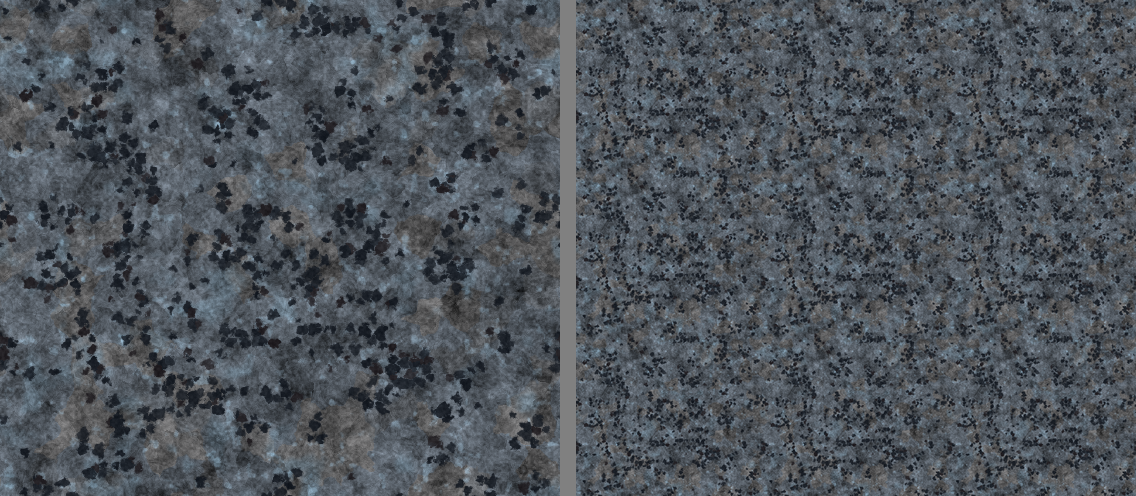
Left: one tile. Right: repeated 3 by 3.
Reproduce this texture procedurally as a WebGL 1 fragment shader.

```glsl
precision highp float;
uniform vec2 u_resolution;

const vec2 BASE = vec2(9.0, 8.0); // near-square lattice that wraps on the canvas
const vec3 STEEL = vec3(0.92, 1.0, 1.09);
const vec3 BROWN = vec3(1.02, 0.99, 0.97);
const vec3 ICE = vec3(0.85, 1.02, 1.14);
const vec3 MICA = vec3(0.085, 0.105, 0.135);
const vec3 RUST = vec3(0.15, 0.115, 0.12);

float hash(vec2 p, float seed) {
  return fract(sin(dot(p, vec2(127.1, 311.7)) + seed * 17.3) * 43758.5453);
}

vec2 hash2(vec2 p, float seed) {
  return vec2(hash(p, seed), hash(p, seed + 0.57));
}

// Value noise that repeats after a whole number of cells
float noise(vec2 p, vec2 period, float seed) {
  vec2 i = floor(p);
  vec2 f = fract(p);
  f = f * f * (3.0 - 2.0 * f);
  vec2 a = mod(i, period);
  vec2 b = mod(i + 1.0, period);
  float low = mix(hash(a, seed), hash(vec2(b.x, a.y), seed), f.x);
  float high = mix(hash(vec2(a.x, b.y), seed), hash(b, seed), f.x);
  return mix(low, high, f.y);
}

float fbm(vec2 uv, vec2 cells, float seed) {
  float sum = 0.0;
  float weight = 0.533;
  for (int i = 0; i < 4; i++) {
    sum += weight * noise(uv * cells, cells, seed + float(i));
    cells *= 2.0;
    weight *= 0.5;
  }
  return sum;
}

vec2 warp(vec2 uv, vec2 cells, float amount, float seed) {
  vec2 shift = vec2(fbm(uv, cells, seed), fbm(uv, cells, seed + 5.0)) - 0.5;
  return uv + shift * amount / cells;
}

// Crystal facets: x = tone, y = tint choice, z = streaks along the cleavage
vec3 facets(vec2 uv, vec2 cells, float seed) {
  vec2 p = uv * cells;
  vec3 sum = vec3(0.0);
  float total = 0.0;
  for (int y = -1; y <= 1; y++) {
    for (int x = -1; x <= 1; x++) {
      vec2 cell = floor(p) + vec2(float(x), float(y));
      vec2 id = mod(cell, cells);
      vec2 local = p - cell - hash2(id, seed);
      float angle = 6.2832 * hash(id, seed + 2.0);
      vec2 along = vec2(cos(angle), sin(angle));
      vec2 q = vec2(dot(local, along), dot(local, vec2(-along.y, along.x)));
      float streak = noise(q * vec2(3.0, 14.0) + 32.0 * id, vec2(1024.0), seed);
      float weight = exp(-40.0 * dot(local, local));
      float slope = 0.35 * q.y;
      sum += weight * vec3(hash(id, seed + 3.0) + slope, hash(id, seed + 4.0), streak);
      total += weight;
    }
  }
  return sum / total;
}

// Dark mineral grains gathered in clusters: x = coverage, y = rust
vec2 specks(vec2 uv, vec2 cells, float seed) {
  vec2 p = warp(uv, cells * 2.0, 2.2, seed) * cells;
  vec2 result = vec2(0.0);
  for (int y = -1; y <= 1; y++) {
    for (int x = -1; x <= 1; x++) {
      vec2 cell = floor(p) + vec2(float(x), float(y));
      vec2 id = mod(cell, cells);
      float cluster = fbm(id / cells, BASE * 2.0, seed + 7.0);
      float chance = 0.02 + 0.9 * smoothstep(0.47, 0.74, cluster);
      float present = step(hash(id, seed + 1.0), chance);
      float radius = mix(0.32, 0.68, hash(id, seed + 2.0));
      float edge = length(p - cell - hash2(id, seed + 3.0)) - radius;
      float depth = mix(0.75, 1.0, hash(id, seed + 5.0));
      float cover = present * depth * (1.0 - smoothstep(-0.16, 0.16, edge));
      float rust = step(0.8, hash(id, seed + 6.0));
      if (cover > result.x) result = vec2(cover, rust);
    }
  }
  return result;
}

void main() {
  vec2 uv = gl_FragCoord.xy / u_resolution;

  // Layers of the stone
  vec3 large = facets(warp(uv, BASE * 3.0, 1.3, 11.0), BASE * 2.0, 1.0);
  vec3 small = facets(warp(uv, BASE * 8.0, 1.5, 23.0), BASE * 5.0, 31.0);
  float cloud = fbm(uv, BASE * 3.0, 41.0);
  float grain = fbm(uv, BASE * 22.0, 53.0);
  float frost = smoothstep(0.56, 0.78, fbm(uv, BASE * 2.0, 61.0));
  float glint = smoothstep(0.63, 0.8, fbm(uv, BASE * 6.0, 67.0));
  vec2 mica = specks(uv, BASE * 7.0, 71.0);

  // Brightness of the feldspar
  float tone = 0.35 + 0.09 * (large.x - 0.5) + 0.10 * (small.x - 0.5);
  tone += 0.26 * (cloud - 0.5) + 0.22 * (grain - 0.5);
  tone += 0.08 * (large.z - 0.5) + 0.08 * (small.z - 0.5);
  tone += 0.07 * frost + 0.14 * glint;

  // Tints, then dark grains on top
  vec3 tint = mix(STEEL, BROWN, 0.75 * smoothstep(0.6, 0.85, large.y));
  tint = mix(tint, ICE, clamp(0.7 * frost + 0.6 * glint, 0.0, 1.0));
  vec3 dark = mix(MICA, RUST, 0.6 * mica.y) + 0.10 * (grain - 0.5);
  gl_FragColor = vec4(mix(tone * tint, dark, mica.x), 1.0);
}
```
